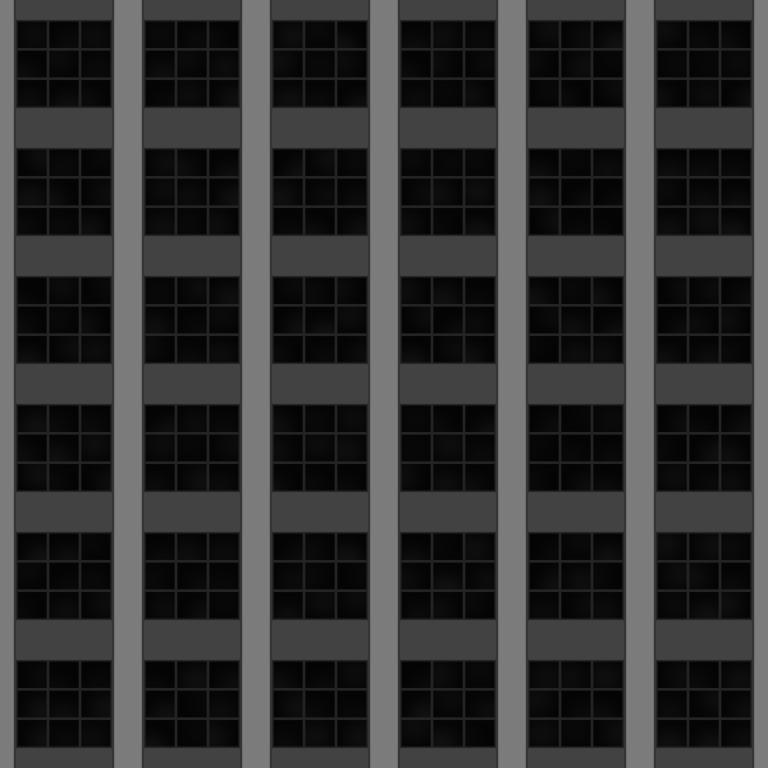
This pattern is drawn by a WebGL 2 fragment shader. Its source:

```glsl
#version 300 es
precision highp float;
// Dark office facade: six by six gridded windows between pale vertical pillars.

#define REPEATS 6.0
#define PANES 3.0
#define PILLAR_HALF 0.108
#define WINDOW_HALF vec2(0.375, 0.344)
#define BAR_HALF 0.0105
#define FRAME_WIDTH 0.012
#define SHADOW_WIDTH 0.017
#define PILLAR_COLOR vec3(0.482)
#define WALL_COLOR vec3(0.257)
#define BAR_COLOR vec3(0.142)
#define GLASS_DARK 0.014
#define GLASS_GLOW 0.068

uniform vec2 u_resolution;
out vec4 outColor;

float hash(vec2 p) {
    vec3 q = fract(vec3(p.xyx) * 0.1031);
    q += dot(q, q.yzx + 33.33);
    return fract((q.x + q.y) * q.z);
}

float boxDistance(vec2 p, vec2 halfSize) {
    vec2 d = abs(p) - halfSize;
    return length(max(d, 0.0)) + min(max(d.x, d.y), 0.0);
}

// Coverage of the region where the distance is negative.
float fill(float d, float aa) {
    return 1.0 - smoothstep(-aa, aa, d);
}

// Faint reflection that varies from pane to pane.
float glassShade(vec2 id, vec2 uv) {
    vec2 center = vec2(hash(id + 3.7), hash(id + 19.1) * 0.8);
    float glow = 1.0 - smoothstep(0.0, 0.95, length(uv - center));
    float topFade = mix(1.0, 0.6, uv.y);
    float strength = mix(0.35, 1.0, hash(id + 41.3));
    return mix(GLASS_DARK, GLASS_GLOW, glow * topFade * strength);
}

void main() {
    vec2 grid = gl_FragCoord.xy / u_resolution * REPEATS;
    vec2 cell = floor(grid);
    vec2 p = fract(grid) - 0.5;
    float aa = 0.75 * REPEATS / min(u_resolution.x, u_resolution.y);

    // Wall, with a narrow shadow beside each pillar
    float pillar = 0.5 - PILLAR_HALF - abs(p.x);
    vec3 color = WALL_COLOR;
    color *= mix(1.0, 0.80, fill(pillar - SHADOW_WIDTH, aa));

    // Glass panes
    vec2 paneUV = (p / WINDOW_HALF * 0.5 + 0.5) * PANES;
    vec2 pane = clamp(floor(paneUV), 0.0, PANES - 1.0);
    vec3 window = vec3(glassShade(cell * PANES + pane, paneUV - pane));

    // Glazing bars and outer frame
    vec2 paneSize = 2.0 * WINDOW_HALF / PANES;
    vec2 toBar = abs(abs(p) - 0.5 * paneSize);
    window = mix(window, BAR_COLOR, fill(min(toBar.x, toBar.y) - BAR_HALF, aa));
    float box = boxDistance(p, WINDOW_HALF);
    window = mix(window, BAR_COLOR, fill(-box - FRAME_WIDTH, aa));
    color = mix(color, window, fill(box, aa));

    // Pillars
    color = mix(color, PILLAR_COLOR, fill(pillar, aa));
    outColor = vec4(color, 1.0);
}
```
